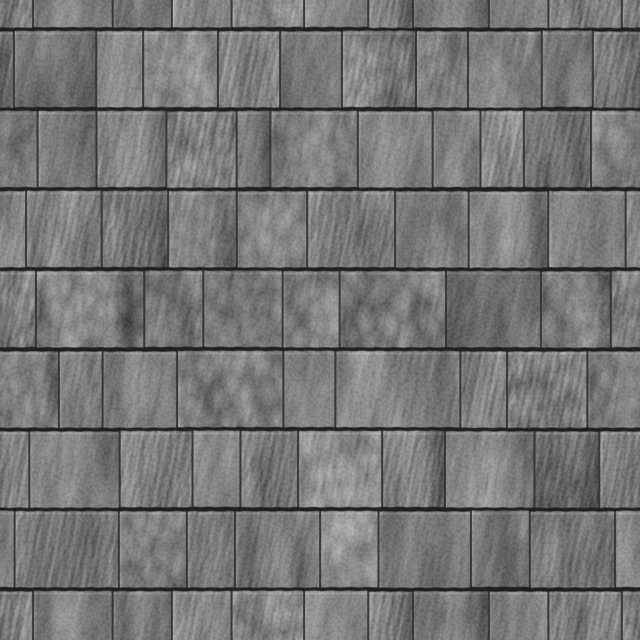
A three.js fragment shader for this texture:

```glsl
// Grey slate shingles in eight level courses, each split into tiles of uneven width.
// Joints are jittered per course; every tile gets its own tone, streaks, ripples and
// cellular mottling, then dark joints, overhang shadows and pale rims are laid on top.
#define ROWS 8.0
#define ROW_SHIFT 0.635
#define JITTER 0.64
#define JOINT_WIDTH 0.0026
#define SHADOW_WIDTH 0.0046
#define BASE_TONE 0.485
#define TONE_RANGE 0.085
#define BAND_AMOUNT 0.17
#define STREAK_AMOUNT 0.09
#define RIPPLE_AMOUNT 0.04
#define BLOTCH_AMOUNT 0.17
#define GRAIN_AMOUNT 0.09

varying vec2 vUv;

const float TAU = 6.2831853;
const vec3 SHADOW_COLOR = vec3(0.12);
const vec3 JOINT_COLOR = vec3(0.2);

float hash(vec2 p) {
  return fract(sin(dot(p, vec2(127.1, 311.7))) * 43758.55);
}

float valueNoise(vec2 p) {
  vec2 i = floor(p);
  vec2 f = fract(p);
  f = f * f * (3.0 - 2.0 * f);
  float low = mix(hash(i), hash(i + vec2(1.0, 0.0)), f.x);
  float high = mix(hash(i + vec2(0.0, 1.0)), hash(i + 1.0), f.x);
  return mix(low, high, f.y);
}

// Distance to the nearest scattered point
float cellNoise(vec2 p) {
  vec2 i = floor(p);
  float nearest = 2.0;
  for (int y = -1; y <= 1; y++) {
    for (int x = -1; x <= 1; x++) {
      vec2 c = i + vec2(float(x), float(y));
      vec2 point = c + vec2(hash(c), hash(c + 37.3));
      nearest = min(nearest, length(p - point));
    }
  }
  return nearest;
}

// Tiles per course swell from 8 to 10 and back
float tileCount(float row) {
  return floor(9.7 + 1.1 * cos(TAU * (row - 6.2) / ROWS));
}

float jointX(float k, float row, float count) {
  float offset = hash(vec2(mod(k, count), row + 3.0)) - 0.5;
  return (k + 0.5 + JITTER * offset) / count;
}

// Weathered slate tone; p is local to the tile, u runs 0 to 1 across it
float slateTone(vec2 p, float u, vec2 id) {
  vec2 seed = 60.0 * vec2(hash(id + 5.1), hash(id + 9.7));
  float slant = p.x - 0.2 * p.y;
  float tone = BASE_TONE + TONE_RANGE * (hash(id + 2.3) - 0.5);

  // Broad vertical bands and fine leaning streaks
  tone += BAND_AMOUNT * (valueNoise(vec2(p.x * 38.0, p.y * 8.0) + seed) - 0.5);
  tone += STREAK_AMOUNT * (valueNoise(vec2(slant * 170.0, p.y * 32.0) + seed) - 0.5);

  // Wavy ripples, strong on some tiles only
  float bend = 4.0 * valueNoise(p * 45.0 + seed);
  float ripple = sin(slant * 480.0 + bend) + 0.5 * sin(slant * 790.0 - bend);
  tone += RIPPLE_AMOUNT * smoothstep(0.3, 1.0, hash(id + 7.9)) * ripple;

  // Pale blotches, one darkened side, fine grain
  float blotch = 0.5 - cellNoise(p * vec2(42.0, 30.0) + seed);
  tone += BLOTCH_AMOUNT * smoothstep(0.4, 0.9, hash(id + 11.3)) * blotch;
  tone -= 0.09 * step(0.72, hash(id + 13.7)) * smoothstep(0.6, 0.95, u);
  tone += GRAIN_AMOUNT * (0.5 - cellNoise(p * vec2(210.0, 170.0) + seed));
  return tone;
}

void main() {
  // Course
  float course = vUv.y * ROWS - ROW_SHIFT;
  float row = mod(floor(course), ROWS);
  float v = fract(course);
  float count = tileCount(row);

  // Tile between its left and right joints
  float k = floor(vUv.x * count);
  if (vUv.x < jointX(k, row, count)) k -= 1.0;
  float left = jointX(k, row, count);
  float right = jointX(k + 1.0, row, count);
  vec2 id = vec2(mod(k, count), row);
  vec2 p = vec2(vUv.x - left, v / ROWS);
  float width = right - left;

  float tone = slateTone(p, p.x / width, id);

  // Pale rims along the top and left edges
  float top = (1.0 - v) / ROWS;
  tone += 0.08 * smoothstep(0.004, 0.006, top) * (1.0 - smoothstep(0.006, 0.010, top));
  tone += 0.07 * hash(id + 17.1) * (1.0 - smoothstep(0.003, 0.007, p.x));
  vec3 color = vec3(tone);

  // Upright joints
  float side = min(p.x, width - p.x);
  float joint = 1.0 - smoothstep(0.0006, JOINT_WIDTH, side);
  color = mix(color, JOINT_COLOR, 0.92 * joint);

  // Overhang shadow, slightly uneven from tile to tile
  float lift = 0.0016 * (hash(id + 19.9) - 0.5) + 0.0004 * sin(vUv.x * TAU * 37.0 + row);
  float gap = abs((v - step(0.5, v)) / ROWS - lift);
  float shadow = 1.0 - smoothstep(0.0012, SHADOW_WIDTH, gap);
  color = mix(color, SHADOW_COLOR, shadow);

  gl_FragColor = vec4(color, 1.0);
}
```
